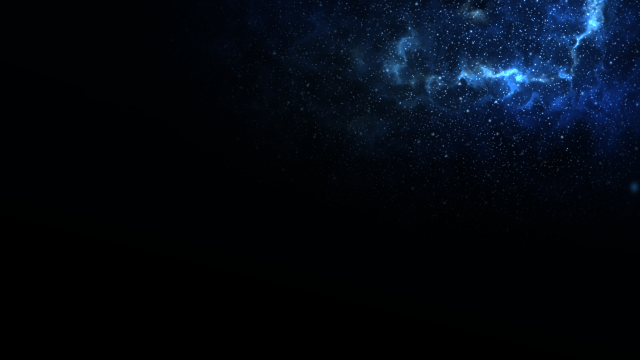
Give the GLSL for this background, as a WebGL 2 fragment shader.

```glsl
#version 300 es
precision highp float;
uniform vec2 u_resolution;
out vec4 fragColor;

const vec3 NIGHT = vec3(0.0, 0.006, 0.014);
const vec3 HAZE = vec3(0.055, 0.125, 0.20);
const vec3 BLUE = vec3(0.055, 0.19, 0.44);
const vec3 NAVY = vec3(0.015, 0.06, 0.19);
const vec3 AZURE = vec3(0.14, 0.37, 0.58);
const vec3 TEAL = vec3(0.16, 0.32, 0.39);
const vec3 ICE = vec3(0.46, 0.70, 0.78);
const vec3 STARLIGHT = vec3(0.58, 0.80, 0.95);

float hash(vec2 p) {
    vec3 q = fract(p.xyx * vec3(0.1031, 0.1030, 0.0973));
    q += dot(q, q.yzx + 33.33);
    return fract((q.x + q.y) * q.z);
}

float noise(vec2 p) {
    vec2 i = floor(p), f = fract(p);
    f = f * f * (3.0 - 2.0 * f);
    float low = mix(hash(i), hash(i + vec2(1, 0)), f.x);
    float high = mix(hash(i + vec2(0, 1)), hash(i + vec2(1, 1)), f.x);
    return mix(low, high, f.y);
}

float fbm(vec2 p) {
    float sum = 0.0, amp = 0.5;
    for (int i = 0; i < 5; i++) {
        sum += amp * noise(p);
        p = mat2(1.6, 1.2, -1.2, 1.6) * p + 7.3;
        amp *= 0.5;
    }
    return sum;
}

// Thin bright lines where the noise crosses its middle value
float filaments(vec2 p) {
    return pow(1.0 - min(1.0, 4.0 * abs(fbm(p) - 0.48)), 3.0);
}

float glow(vec2 p, vec2 center, vec2 radius) {
    vec2 q = (p - center) / radius;
    return exp(-dot(q, q));
}

float segment(vec2 p, vec2 a, vec2 b) {
    vec2 ab = b - a;
    return length(p - a - ab * clamp(dot(p - a, ab) / dot(ab, ab), 0.0, 1.0));
}

// Distance to the crest of the bright cloud
float crestDistance(vec2 p) {
    vec2 crest[9] = vec2[9](vec2(1.14, 0.775), vec2(1.26, 0.77), vec2(1.32, 0.81),
        vec2(1.41, 0.80), vec2(1.53, 0.785), vec2(1.59, 0.82), vec2(1.575, 0.885),
        vec2(1.64, 0.92), vec2(1.66, 1.02));
    float d = 9.0;
    for (int i = 0; i < 8; i++) d = min(d, segment(p, crest[i], crest[i + 1]));
    return d;
}

// One jittered star per cell of a turned grid; rarity thins out the bright ones
float stars(vec2 p, float angle, float cells, float radius, float rarity) {
    float c = cos(angle), s = sin(angle);
    vec2 q = mat2(c, s, -s, c) * p * cells + 40.0, id = floor(q);
    vec2 offset = 0.2 + 0.6 * vec2(hash(id + 11.7), hash(id + 53.1));
    float d = length(fract(q) - offset) / (cells * radius);
    return pow(hash(id + 91.3), rarity) * exp(-d * d);
}

void main() {
    vec2 p = gl_FragCoord.xy / u_resolution.y;
    p.x += 0.5 * (16.0 / 9.0 - u_resolution.x / u_resolution.y);

    float cloud = fbm(p * 7.0);
    float detail = fbm(p * 24.0 + 4.0);
    vec2 coarse = vec2(cloud, fbm(p * 7.0 + 31.0)) - 0.48;
    vec2 fine = vec2(detail, fbm(p * 24.0 + 47.0)) - 0.48;
    vec2 w = p + 0.06 * coarse + 0.07 * fine;
    float wisps = filaments(w * 13.0);
    float grain = (0.25 + 1.5 * cloud * (0.5 + detail)) * (0.85 + 0.5 * wisps);

    // Broad haze and blue light
    vec3 color = NIGHT * smoothstep(0.1, 0.9, p.y + 0.25 * p.x);
    color += HAZE * grain * 0.80 * glow(w, vec2(1.06, 0.79), vec2(0.25, 0.16));
    color += NAVY * grain * 0.40 * glow(w, vec2(0.95, 0.96), vec2(0.33, 0.18));
    color += NAVY * grain * 0.80 * glow(w, vec2(1.40, 0.69), vec2(0.28, 0.16));
    color += NAVY * grain * 1.00 * glow(w, vec2(1.77, 0.84), vec2(0.18, 0.24));
    color += BLUE * grain * 0.62 * glow(w, vec2(1.52, 0.91), vec2(0.25, 0.17));

    // Ragged crest with a soft veil below it
    float d = crestDistance(w);
    float strength = mix(0.30, 1.0, smoothstep(1.2, 1.36, p.x));
    float ragged = smoothstep(0.30, 0.66, detail);
    float veil = glow(w, vec2(1.44, 0.765), vec2(0.19, 0.04));
    color += AZURE * grain * 0.30 * veil * (0.4 + 1.2 * wisps);
    color += mix(TEAL, AZURE, strength) * strength * exp(-d * 32.0) * (0.20 + 0.9 * wisps);
    color += ICE * strength * exp(-d * d * 12000.0) * (0.12 + 0.65 * ragged);
    color += ICE * 0.28 * glow(w, vec2(1.33, 0.805), vec2(0.045, 0.026)) * grain;

    // Fainter branch, pale patches and detached knots
    float branch = min(segment(w, vec2(1.14, 0.90), vec2(1.09, 0.83)),
        segment(w, vec2(1.09, 0.83), vec2(1.14, 0.775)));
    color += TEAL * exp(-branch * 42.0) * (0.25 + 0.7 * wisps);
    color += TEAL * 0.45 * grain * glow(w, vec2(0.97, 0.856), vec2(0.03, 0.02));
    color += TEAL * 0.20 * grain * glow(w, vec2(1.0, 0.66), vec2(0.05, 0.018));
    color += ICE * 0.85 * ragged * glow(w, vec2(1.326, 0.985), vec2(0.026, 0.026));
    color += AZURE * 0.5 * glow(p, vec2(1.762, 0.48), vec2(0.011, 0.013));

    // Star field, densest in the upper right
    float field = glow(p, vec2(1.46, 0.92), vec2(0.36, 0.25));
    field += 0.38 * glow(p, vec2(1.42, 0.64), vec2(0.36, 0.18));
    field += 0.28 * glow(p, vec2(0.98, 0.86), vec2(0.32, 0.25));
    float points = 0.70 * stars(p, 0.4, 105.0, 0.0018, 3.5);
    points += 0.75 * stars(p, 1.1, 80.0, 0.0020, 5.0);
    points += 0.95 * stars(p, 2.0, 50.0, 0.0023, 6.0);
    points += 1.30 * stars(p, 2.7, 24.0, 0.0034, 8.0);
    color += STARLIGHT * points * field;

    fragColor = vec4(min(color, 1.0), 1.0);
}
```
